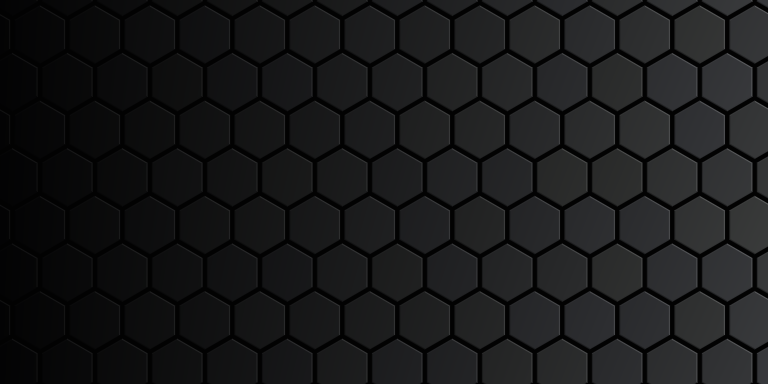
Write a WebGL 1 fragment shader that draws this pattern.

```glsl
precision highp float;
// Dark wall of pointy-top hexagonal tiles separated by near-black grooves.
// Two interleaved rectangular grids give the nearest tile; a left-to-right
// light ramp shades the faces, and thin rims catch light from the upper right.

uniform vec2 u_resolution;

#define PITCH 0.1432                  // tile spacing, in canvas heights
#define ANCHOR vec2(0.748, 0.538)     // centre of one tile, in canvas heights
#define GROOVE 0.040                  // half groove width, in pitches
#define RIM 0.019                     // rim width, in pitches
#define LIGHT_DIR vec2(0.78, 0.62)
#define GROOVE_COLOR vec3(0.008, 0.008, 0.009)
#define FACE_DARK vec3(0.012, 0.012, 0.014)
#define FACE_LIGHT vec3(0.212, 0.217, 0.222)
#define VARIATION 0.07                // brightness difference between tiles

const vec2 CELL = vec2(1.0, 1.7320508);
const vec2 SLANT = vec2(0.5, 0.8660254);

float hash(vec2 p) {
  vec3 q = fract(vec3(p.xyx) * 0.1031);
  q += dot(q, q.yzx + 33.33);
  return fract((q.x + q.y) * q.z);
}

// Offset from the centre of the nearest hexagon.
vec2 hexLocal(vec2 p) {
  vec2 a = mod(p + 0.5 * CELL, CELL) - 0.5 * CELL;
  vec2 b = mod(p, CELL) - 0.5 * CELL;
  return dot(a, a) < dot(b, b) ? a : b;
}

void main() {
  vec2 uv = gl_FragCoord.xy / u_resolution;
  vec2 p = (gl_FragCoord.xy / u_resolution.y - ANCHOR) / PITCH;
  float aa = 0.7 / (u_resolution.y * PITCH);

  vec2 local = hexLocal(p);
  vec2 id = floor((p - local) / SLANT + 0.5);

  // Distance to the tile boundary and outward normal of its closest side.
  float flatSide = abs(local.x);
  float slantSide = dot(abs(local), SLANT);
  float edge = 0.5 - max(flatSide, slantSide) - GROOVE;
  vec2 side = vec2(local.x < 0.0 ? -1.0 : 1.0, local.y < 0.0 ? -1.0 : 1.0);
  vec2 normal = side * (flatSide > slantSide ? vec2(1.0, 0.0) : SLANT);

  // Face: canvas-wide ramp, soft tilt and small differences between tiles.
  vec3 face = mix(FACE_DARK, FACE_LIGHT, uv.x);
  float tone = hash(id + 40.0) - 0.5;
  face *= 1.0 + VARIATION * tone + 0.07 * dot(local, vec2(0.5, -0.7));
  float tint = (hash(id + 91.0) - 0.5) * 0.06;
  face *= vec3(1.0 - 0.3 * tint, 1.0 - 0.3 * tint, 1.0 + tint);

  // Bevel: bright line on lit sides, slight shade on the others.
  float facing = dot(normal, LIGHT_DIR);
  float rim = 1.0 - smoothstep(RIM - aa, RIM + aa, edge);
  face += rim * max(facing, 0.0) * mix(0.06, 0.17, uv.x);
  face *= 1.0 - 0.35 * rim * max(-facing, 0.0);

  float tile = smoothstep(-aa, aa, edge);
  gl_FragColor = vec4(mix(GROOVE_COLOR, face, tile), 1.0);
}
```
